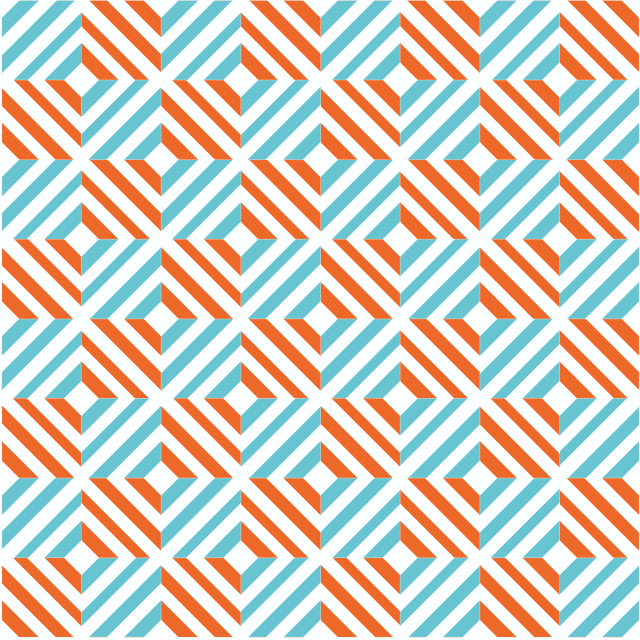
A Shadertoy shader for this pattern:

```glsl
// Checkered tiles of diagonal teal and orange stripes forming nested diamonds on white.
#define TILES 8.0
#define PITCH vec2(0.1245, 0.1244)
#define MARGIN vec2(0.0028, 0.0006)
#define INNER_BAND vec2(0.22, 0.465)
#define WIDE_BAND vec2(0.68, 0.905)
#define THIN_BAND vec2(0.68, 0.855)
#define JITTER 0.012
#define SEAM 0.006
#define WHITE vec3(0.99, 1.0, 1.0)
#define TEAL vec3(0.41, 0.77, 0.82)
#define ORANGE vec3(0.93, 0.41, 0.16)
#define SEAM_TINT vec3(0.94, 0.81, 0.74)

float hash(vec2 p) {
    return fract(sin(dot(p, vec2(127.1, 311.7))) * 4375.85);
}

// Coverage of a band between two distances
float band(float d, vec2 edges, float aa) {
    return smoothstep(-aa, aa, d - edges.x) * smoothstep(-aa, aa, edges.y - d);
}

void mainImage(out vec4 fragColor, in vec2 fragCoord) {
    // Tile grid, rows counted from the top
    vec2 uv = fragCoord / iResolution.xy;
    vec2 p = (vec2(uv.x, 1.0 - uv.y) - MARGIN) / PITCH;
    vec2 cell = floor(p);
    vec2 f = p - cell;
    float aa = 0.6 / (min(iResolution.x, iResolution.y) * PITCH.x);

    // Diagonal distance from the nearer diamond center
    bool isTeal = mod(cell.x + cell.y, 2.0) < 0.5;
    float d = (isTeal ? f.x : 1.0 - f.x) + f.y;
    float centerRow = cell.y;
    if (d > 1.0) {
        d = 2.0 - d;
        centerRow += 1.0;
    }

    // Diamonds on even rows have wider outer bands; cut edges vary slightly
    vec2 outer = mod(centerRow, 2.0) < 0.5 ? WIDE_BAND : THIN_BAND;
    float cut = (hash(cell + centerRow * 7.0) - 0.5) * 2.0 * JITTER;
    float ink = max(band(d, INNER_BAND, aa * 1.414),
                    band(d + cut, outer, aa * 1.414));

    // Pale seam where colored tiles meet
    vec2 edge = min(f, 1.0 - f);
    float seam = 1.0 - smoothstep(SEAM - aa, SEAM + aa, min(edge.x, edge.y));
    vec3 paint = mix(isTeal ? TEAL : ORANGE, SEAM_TINT, 0.55 * seam);

    // White border outside the tiled area
    vec2 inside = smoothstep(-aa, aa, p) * smoothstep(-aa, aa, TILES - p);
    fragColor = vec4(mix(WHITE, paint, ink * inside.x * inside.y), 1.0);
}
```
